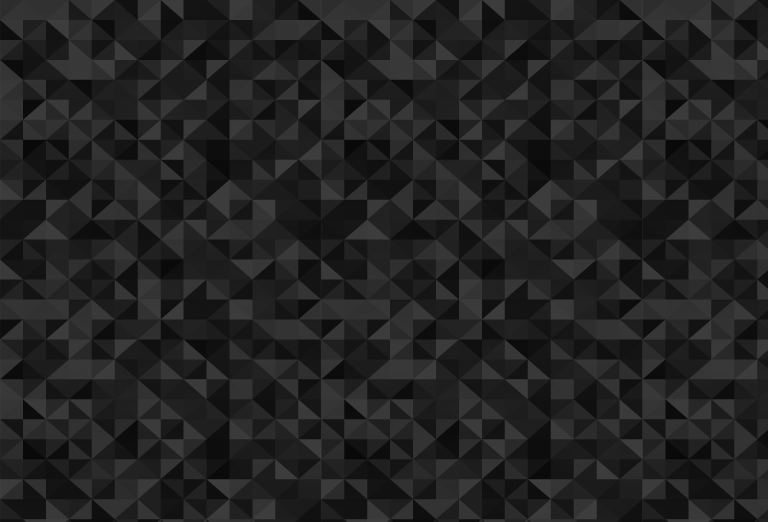
Give the GLSL for this background, as a Shadertoy shader.

```glsl
const vec2 CELL_SIZE = vec2(0.04396, 0.03825);  // in canvas heights
const vec2 TILE_CELLS = vec2(14.0, 15.0);
const int SAMPLES = 4;                          // per axis, for smooth edges

float hash(vec3 p) {
    p = fract(p * vec3(0.1031, 0.1130, 0.0973));
    p += dot(p, p.yzx + 33.33);
    return fract((p.x + p.y) * p.z);
}

// Part of the way through a band of the random range
float band(float rank, float low, float high) {
    return clamp((rank - low) / (high - low), 0.0, 1.0);
}

// Uneven distribution of greys: black, charcoal, mid and light
float shadeFromRank(float rank) {
    if (rank < 0.29) return mix(0.035, 0.088, sqrt(band(rank, 0.0, 0.29)));
    if (rank < 0.68) return mix(0.102, 0.138, band(rank, 0.29, 0.68));
    if (rank < 0.82) return mix(0.152, 0.186, band(rank, 0.68, 0.82));
    return mix(0.193, 0.240, pow(band(rank, 0.82, 1.0), 1.5));
}

// Two triangles per cell, with diagonals alternating like a checkerboard
float triangleShade(vec2 p) {
    vec2 cell = floor(p);
    vec2 local = p - cell;
    bool falling = mod(cell.x + cell.y, 2.0) > 0.5;
    float across = falling ? local.x - local.y : local.x + local.y - 1.0;
    float side = step(0.0, across);
    vec3 id = vec3(mod(cell, TILE_CELLS), side);
    float shade = shadeFromRank(hash(id + vec3(17.0, 43.0, 5.0)));
    float slope = hash(id + vec3(71.0, 29.0, 11.0)) - 0.5;
    return shade + 0.012 * slope * (local.y - 0.5);
}

// Faint upright line where the tiles join
float tileSeam(float x, float halfWidth) {
    float period = TILE_CELLS.x;
    float dist = abs(mod(x + 0.5 * period, period) - 0.5 * period);
    return 1.0 - step(halfWidth, dist);
}

void mainImage(out vec4 fragColor, in vec2 fragCoord) {
    float shade = 0.0;
    for (int j = 0; j < SAMPLES; j++) {
        for (int i = 0; i < SAMPLES; i++) {
            vec2 offset = (vec2(i, j) + 0.5) / float(SAMPLES) - 0.5;
            vec2 pos = (fragCoord + offset) / iResolution.y;
            vec2 p = vec2(pos.x, 1.0 - pos.y) / CELL_SIZE;
            shade += triangleShade(p) + 0.03 * tileSeam(p.x, 0.025);
        }
    }
    shade /= float(SAMPLES * SAMPLES);
    fragColor = vec4(vec3(shade), 1.0);
}
```
